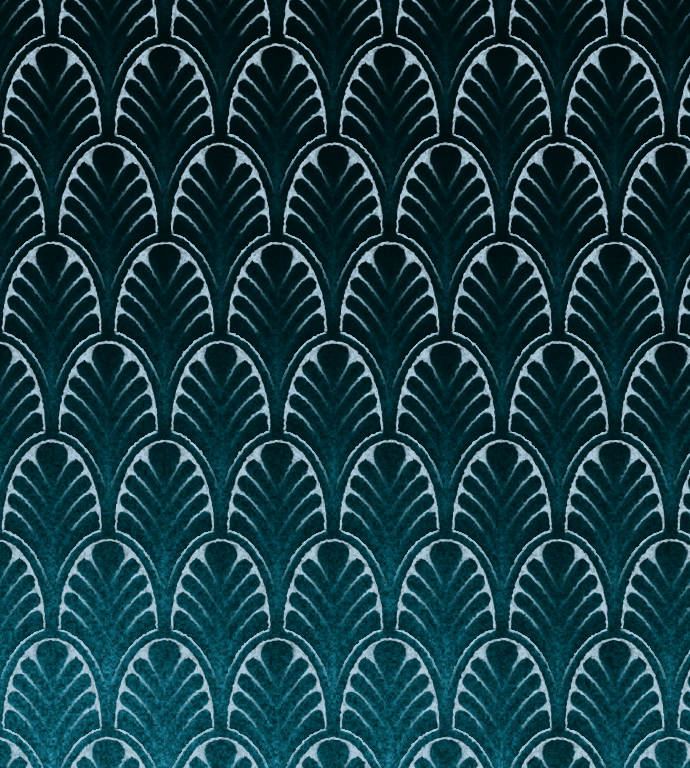
Give the GLSL for this pattern, as a Shadertoy shader.

```glsl
// Teal cut velvet with staggered rows of arched palm-leaf scales
#define COLUMNS 6.13               // arches across the canvas
#define ROW_STEP 0.88              // row spacing, in arch widths
#define OFFSET vec2(0.461, 0.399)  // top of the first arch
#define SPRING 0.8                 // depth at which the arch sides turn straight
#define ARCH vec2(0.433, 0.8)      // radii of the inner arch
#define BAND vec2(0.535, 0.9)      // radii of the surrounding band
#define LINE 0.0105                // half width of the pale lines
#define FRONDS 4                   // veins on each side of a leaf
#define SHEEN 0.62                 // brightness of the pile at the bottom
#define GRAIN 260.0                // woven specks across the canvas
#define THREAD vec3(0.69, 0.79, 0.85)

float hash(vec2 p) {
    vec3 q = fract(p.xyx * vec3(0.1031, 0.1030, 0.0973));
    q += dot(q, q.yzx + 33.33);
    return fract((q.x + q.y) * q.z);
}

float noise(vec2 p) {
    vec2 i = floor(p), f = fract(p);
    f = f * f * (3.0 - 2.0 * f);
    return mix(mix(hash(i), hash(i + vec2(1, 0)), f.x),
               mix(hash(i + vec2(0, 1)), hash(i + 1.0), f.x), f.y);
}

float smoothMin(float a, float b, float k) {
    float h = max(k - abs(a - b), 0.0) / k;
    return min(a, b) - 0.25 * k * h * h;
}

// Signed distance to a half ellipse on straight legs; p.y is depth below its top
float archDistance(vec2 p, vec2 radii) {
    vec2 q = vec2(abs(p.x), max(SPRING - p.y, 0.0)) + 1e-4;
    float f = length(q / radii);
    return (f - 1.0) * f / length(q / (radii * radii));
}

// Position within an arch of the given row
vec2 scaleLocal(vec2 p, float row) {
    return vec2(fract(p.x + 0.5 - 0.5 * row) - 0.5, p.y - ROW_STEP * row);
}

float stroke(float d, float aa) {
    return 1.0 - smoothstep(LINE - aa, LINE + aa, d);
}

// Ramp from near black to bright teal
vec3 pileColor(float v) {
    return vec3(0.06 * v * v * v, 0.035 + 0.36 * v, 0.037 + 0.43 * v);
}

void mainImage(out vec4 fragColor, in vec2 fragCoord) {
    vec2 uv = fragCoord / iResolution.x;
    float height = iResolution.y / iResolution.x;
    float down = 1.0 - uv.y / height;
    vec2 cloth = vec2(uv.x, height - uv.y) * COLUMNS - OFFSET;
    float aa = max(0.8 * COLUMNS / iResolution.x, 0.004);

    // Ragged edges of the cut pile
    float speck = noise(uv * GRAIN);
    float fine = hash(floor(uv * GRAIN * 1.7));
    vec2 p = cloth + 0.012 * (vec2(speck, noise(uv * GRAIN + 71.0)) - 0.5);

    // Lower rows overlap the rows above
    float row = floor((p.y + BAND.y - SPRING) / ROW_STEP);
    vec2 q = scaleLocal(p, row);
    if (archDistance(q, BAND) > 0.0) {
        row -= 1.0;
        q = scaleLocal(p, row);
    }
    float ax = abs(q.x);
    float inner = archDistance(q, ARCH);
    float outer = archDistance(q, BAND);
    float inside = 1.0 - smoothstep(-aa, aa, inner - LINE);

    // Arch line and the line around its band
    float archFade = 1.0 - smoothstep(0.77, 0.81, q.y);
    float light = stroke(abs(inner), aa) * archFade * mix(1.0, 0.75, smoothstep(0.1, 0.7, q.y));
    float rimFade = smoothstep(0.05, 0.08, ax) * (1.0 - smoothstep(0.0, 0.5, q.y));
    float rim = abs(outer + LINE);
    light = max(light, stroke(rim, aa) * rimFade);
    float glow = exp(-rim / 0.03) * (1.0 - smoothstep(0.3, 0.6, q.y)) * smoothstep(0.03, 0.09, ax);

    // Veins sweep from the arch down to the stem, with webbed tips
    for (int i = 0; i < FRONDS; i++) {
        float k = float(i);
        float tipY = 0.1 + 0.165 * k;
        float rise = (SPRING - tipY) / ARCH.y;
        float tipX = ARCH.x * sqrt(1.0 - rise * rise);
        float drop = 0.35 + 0.02 * k * k;
        float power = 1.2 + 0.2 * k;
        float s = clamp(1.0 - ax / tipX, 0.0, 1.0);
        float slope = drop * power * pow(s, power - 1.0) / tipX;
        float d = abs(q.y - tipY - drop * pow(s, power)) / sqrt(1.0 + slope * slope);
        float web = smoothMin(abs(inner), d, i == 0 ? 0.15 : 0.085);
        float fade = 1.0 - smoothstep(0.1, 0.95, s);
        light = max(light, stroke(web, aa) * fade * inside * archFade);
        glow = max(glow, exp(-d / 0.028) * inside * (1.0 - 0.4 * s));
    }

    // Soft worn pile along the stem and between neighbouring arches
    float stem = exp(-ax / 0.075) * smoothstep(0.35, 1.2, q.y);
    float gap = exp(-(0.5 - ax) / 0.07) * smoothstep(0.2, 0.55, q.y) * (1.0 - smoothstep(0.5, 0.8, q.y));
    glow = max(glow, 0.85 * max(stem, gap));

    // Uneven sheen, brightest at the lower left
    float cloud = noise(uv * 5.0) - 0.5;
    float sheen = SHEEN * pow(down, 2.3) * (1.2 - 0.45 * uv.x + 0.4 * cloud);
    float tone = 0.05 + sheen + glow * (0.24 + 0.3 * down);
    tone *= 0.45 + 0.65 * speck + 0.45 * fine;
    tone *= 0.94 + 0.12 * hash(vec2(row + 20.0, floor(cloth.x - 0.5 * row + 0.5) + 40.0));

    // Pale ground thread shows through the lines, broken by specks
    light *= 0.7 + 0.25 * speck + 0.2 * fine;
    vec3 color = mix(pileColor(tone), THREAD, clamp(light, 0.0, 1.0));
    fragColor = vec4(color, 1.0);
}
```
